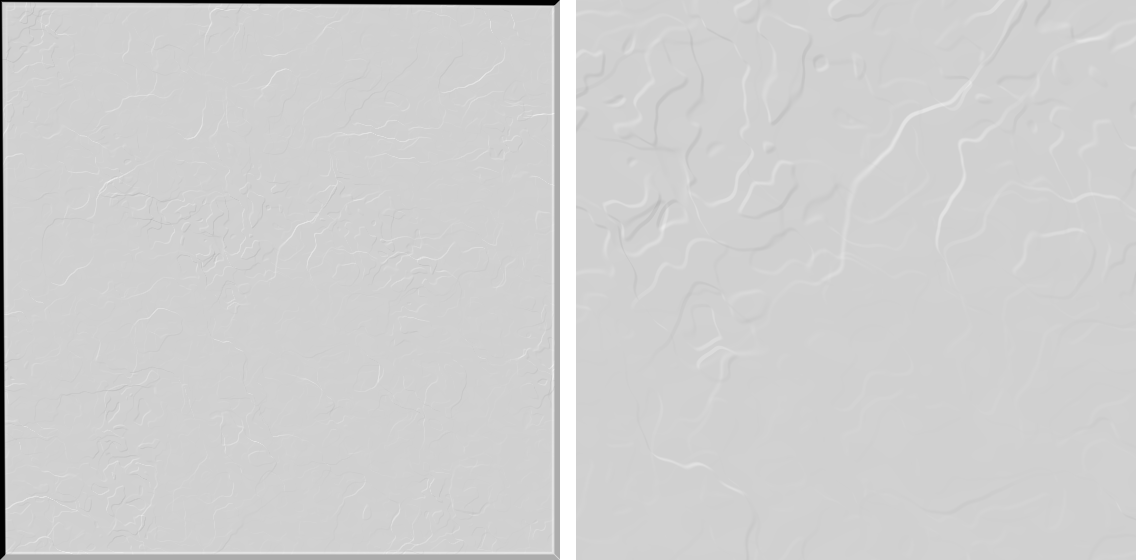
Left: the whole. Right: its middle third, enlarged.
A Shadertoy shader for this texture map:

```glsl
// Pale plaster panel with thin flaky layers, lit from the lower right, in a bevelled rim.
// Terraced, domain-warped gradient noise gives the flake steps; an emboss difference lights
// them. The rim is black on the left and top, grey with a bright inner line elsewhere.

const vec3  PLASTER      = vec3(0.817);
const vec3  RIM_LIT      = vec3(0.675);
const vec3  RIM_DARK     = vec3(0.005);
const vec2  LIGHT_DIR    = vec2(0.64, -0.77);
const float EMBOSS_STEP  = 0.0012;   // half distance between the two relief samples
const float EDGE_SOFT    = 0.0014;   // softness of a flake step
const float WARP_SIZE    = 0.019;    // raggedness of the flake outlines
const float BRIGHT_GAIN  = 1.0;
const float SHADOW_GAIN  = 0.5;
const float RIM_WIDTH    = 0.0098;
const float RIM_THIN     = 0.0035;   // dark rim width at its upper left end
const float RIM_SOFT     = 0.0018;
const vec3  LAYER_FREQ   = vec3(4.5, 10.0, 25.0);
const vec3  LAYER_LEVELS = vec3(3.2, 2.6, 2.2);
const vec3  LAYER_GAIN   = vec3(0.075, 0.050, 0.045);

vec2 hashGradient(vec2 cell) {
    vec3 h = fract(cell.xyx * vec3(0.1031, 0.1030, 0.0973));
    h += dot(h, h.yzx + 33.33);
    float angle = 6.2832 * fract((h.x + h.y) * h.z);
    return vec2(cos(angle), sin(angle));
}

float gradientNoise(vec2 p) {
    vec2 i = floor(p), f = fract(p);
    vec2 u = f * f * f * (f * (f * 6.0 - 15.0) + 10.0);
    float a = dot(hashGradient(i), f);
    float b = dot(hashGradient(i + vec2(1, 0)), f - vec2(1, 0));
    float c = dot(hashGradient(i + vec2(0, 1)), f - vec2(0, 1));
    float d = dot(hashGradient(i + vec2(1, 1)), f - vec2(1, 1));
    return mix(mix(a, b, u.x), mix(c, d, u.x), u.y);
}

// Moves the point by three octaves of noise, for ragged outlines
vec2 raggedWarp(vec2 p) {
    vec2 offset = vec2(0.0);
    float freq = 15.0, amp = WARP_SIZE;
    for (int i = 0; i < 3; i++) {
        offset += amp * vec2(gradientNoise(p * freq + 11.3),
                             gradientNoise(p * freq + 57.9));
        freq *= 2.1;
        amp *= 0.52;
    }
    return p + offset;
}

// Flat levels joined by narrow steps
float terrace(float height, float softness) {
    return floor(height) + smoothstep(0.5 - softness, 0.5 + softness, fract(height));
}

// Heights of the three flake layers
vec3 flakeHeights(vec2 p) {
    vec2 q = raggedWarp(p);
    vec3 heights;
    for (int i = 0; i < 3; i++) {
        float freq = LAYER_FREQ[i], levels = LAYER_LEVELS[i];
        vec2 s = q * freq + 19.7 * float(i + 1);
        float n = gradientNoise(s) + 0.35 * gradientNoise(s * 2.3 + 4.1);
        heights[i] = terrace(n * levels, EDGE_SOFT * freq * levels);
    }
    return heights;
}

// Brightness change caused by the lit flake edges
float flakeRelief(vec2 p) {
    vec2 e = LIGHT_DIR * EMBOSS_STEP;
    vec3 slope = flakeHeights(p - e) - flakeHeights(p + e);

    // Edges fade in and out; fine wrinkles gather in loose upright strands
    vec3 strength;
    strength.x = smoothstep(-0.35, 0.45, gradientNoise(p * 9.0 + 3.7));
    strength.y = smoothstep(-0.30, 0.50, gradientNoise(p * 8.0 + 41.2));
    float strand = gradientNoise(p * vec2(6.0, 4.0) + 73.1)
                 + 0.4 * gradientNoise(p * 15.0 + 8.6);
    strength.z = 0.22 + 0.9 * smoothstep(0.08, 0.45, strand);

    float shade = dot(slope * LAYER_GAIN, strength);
    float shadowGain = SHADOW_GAIN * (0.7 + strength.z);
    shade *= shade > 0.0 ? BRIGHT_GAIN : shadowGain;

    // Soft trowel waviness
    return clamp(shade, -0.2, 0.12) + 0.005 * gradientNoise(p * vec2(30.0, 45.0));
}

float bell(float x, float width) {
    return exp(-x * x / (width * width));
}

// Coverage of a rim of the given width
float rimCover(float dist, float width) {
    return 1.0 - smoothstep(width - RIM_SOFT, width + RIM_SOFT, dist);
}

void mainImage(out vec4 fragColor, in vec2 fragCoord) {
    vec2 p = fragCoord / iResolution.xy;
    vec3 color = PLASTER + flakeRelief(p);

    // Distances to the lit pair of sides and to the dark pair
    float lit = min(p.y, 1.0 - p.x);
    float dark = min(p.x, 1.0 - p.y);
    float miter = smoothstep(-0.001, 0.001, lit - dark);

    // Grey rim, bright inner line and bright lower right corner joint
    float litCover = rimCover(lit, RIM_WIDTH) * (1.0 - miter);
    color += 0.085 * bell(lit - RIM_WIDTH - 0.003, 0.0018) * (1.0 - miter);
    color = mix(color, RIM_LIT, litCover);
    color += 0.15 * litCover * bell(p.x + p.y - 1.0, 0.0015) * 0.0
           + 0.15 * litCover * bell(p.y - 1.0 + p.x, 0.0015);

    // Black rim, thinning toward the upper left corner
    float leftCover = rimCover(p.x, mix(RIM_WIDTH, RIM_THIN, p.y));
    float topCover = rimCover(1.0 - p.y, mix(RIM_THIN, RIM_WIDTH, p.x));
    color += 0.03 * bell(dark - RIM_WIDTH - 0.002, 0.002) * miter;
    color = mix(color, RIM_DARK, max(leftCover, topCover) * miter);

    fragColor = vec4(clamp(color, 0.0, 1.0), 1.0);
}
```
